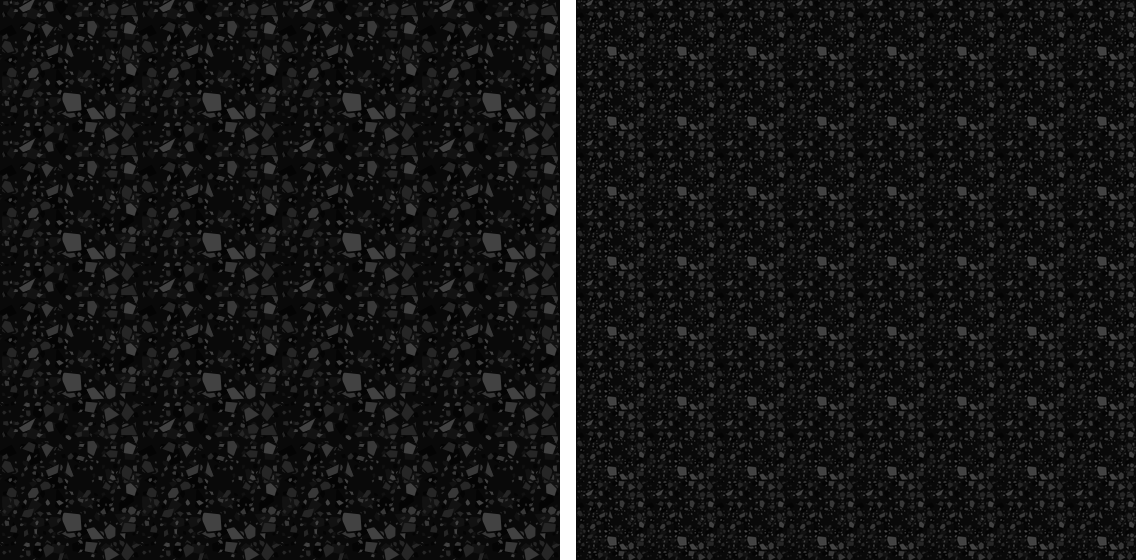
Left, the tile; right, the same tile 2 across and 2 down.
A Shadertoy shader for this texture:

```glsl
// Dark terrazzo: grey stone chips scattered over a near-black ground.
// Each chip is a rounded polygon of random half-planes, one per cell of a wrapping
// grid; coarse grids take precedence and finer chips are trimmed around them.

const float REPEATS = 4.0;              // tiles across and down
const float TAU = 6.28319;

const vec3 GROUND      = vec3(0.036);
const vec3 SHADOW_CHIP = vec3(0.014);
const vec3 FAINT_CHIP  = vec3(0.070);
const vec3 DIM_CHIP    = vec3(0.150);
const vec3 MID_CHIP    = vec3(0.220);
const vec3 PALE_CHIP   = vec3(0.260);

// Layers: cells per tile, largest radius in cells, share of cells filled
const vec3 DARK_LARGE = vec3(6.0, 0.40, 0.75);
const vec3 DARK_SMALL = vec3(14.0, 0.34, 0.50);
const vec3 LARGE      = vec3(7.0, 0.36, 0.62);
const vec3 SMALL      = vec3(13.0, 0.33, 0.58);
const vec3 TINY       = vec3(22.0, 0.32, 0.34);

const vec2  HERO_CENTRE = vec2(0.52, 0.28);  // the single biggest chip of a tile
const float HERO_RADIUS = 0.078;
const float CHIP_GAP    = 0.012;             // least space between chips, in tiles
const float JITTER      = 0.44;              // wander of chips within their cells
const float ROUNDING    = 0.16;              // corner softness relative to radius

// Integer hash: three values from 0 to 1 per cell and seed
vec3 hash3(vec2 cell, float seed) {
    uvec3 v = uvec3(vec3(cell, seed)) * 1664525u + 1013904223u;
    v.x += v.y * v.z; v.y += v.z * v.x; v.z += v.x * v.y;
    v ^= v >> 16u;
    v.x += v.y * v.z; v.y += v.z * v.x; v.z += v.x * v.y;
    return vec3(v >> 8u) * exp2(-24.0);
}

float smoothMax(float a, float b, float k) {
    float h = max(k - abs(a - b), 0.0) / k;
    return max(a, b) + 0.25 * h * h * k;
}

// Signed distance to an irregular stone with four to six sides
float chipDistance(vec2 p, float radius, vec2 cell, float seed) {
    vec3 form = hash3(cell, seed);
    float spin = form.x * TAU;
    float stretch = mix(1.0, 1.4, form.y * form.y);
    int sides = 4 + int(form.z * 2.6);
    float c = cos(spin), s = sin(spin);
    p = mat2(c, s, -s, c) * p * vec2(stretch, 1.0 / stretch);
    float d = -radius;
    for (int i = 0; i < sides; i++) {
        vec3 side = hash3(cell, seed + 1.0 + float(i));
        float angle = TAU * (float(i) + 0.6 * (side.x - 0.5)) / float(sides);
        float plane = dot(p, vec2(cos(angle), sin(angle))) - radius * mix(0.65, 1.0, side.y);
        d = smoothMax(d, plane, ROUNDING * radius);
    }
    return d;
}

// Wrapping scatter of chips: x = distance in tiles, y = random tone of the nearest
vec2 scatter(vec2 uv, vec3 layer, float seed) {
    vec2 grid = uv * layer.x;
    vec2 home = floor(grid);
    float nearest = 2.0, second = 2.0, tone = 0.0;
    for (int y = -1; y <= 1; y++)
    for (int x = -1; x <= 1; x++) {
        vec2 cell = home + vec2(x, y);
        vec2 id = mod(cell, layer.x);
        vec3 place = hash3(id, seed);
        if (place.z > layer.z) continue;
        vec3 look = hash3(id, seed + 1.0);
        vec2 centre = cell + 0.5 + JITTER * (place.xy - 0.5);
        float radius = layer.y * mix(0.5, 1.0, look.x);
        float d = chipDistance(grid - centre, radius, id, seed + 2.0);
        if (d < nearest) {
            second = nearest;
            nearest = d;
            tone = look.y;
        } else {
            second = min(second, d);
        }
    }
    // Part neighbours along the line midway between them
    float parted = max(nearest, nearest - second + CHIP_GAP * layer.x);
    return vec2(parted / layer.x, tone);
}

float coverage(float d, float pixel) {
    return clamp(0.5 - d / pixel, 0.0, 1.0);
}

vec3 stoneColour(float tone) {
    return tone < 0.42 ? DIM_CHIP : tone < 0.79 ? MID_CHIP : PALE_CHIP;
}

void mainImage(out vec4 fragColor, in vec2 fragCoord) {
    vec2 uv = fract(fragCoord / iResolution.xy * REPEATS);
    float pixel = REPEATS / min(iResolution.x, iResolution.y);
    vec3 colour = GROUND;

    // Barely visible stones sunk in the ground
    for (int i = 0; i < 2; i++) {
        vec2 stone = scatter(uv, i == 0 ? DARK_SMALL : DARK_LARGE, 20.0 + 20.0 * float(i));
        vec3 tint = stone.y < 0.5 ? SHADOW_CHIP : FAINT_CHIP;
        colour = mix(colour, tint, coverage(stone.x, pixel));
    }

    // Bright stones, coarse to fine, each kept clear of those before
    vec2 fromHero = fract(uv - HERO_CENTRE + 0.5) - 0.5;
    float occupied = chipDistance(fromHero, HERO_RADIUS, vec2(0.0), 60.0);
    colour = mix(colour, PALE_CHIP, coverage(occupied, pixel));
    for (int i = 0; i < 3; i++) {
        vec3 layer = i == 0 ? LARGE : i == 1 ? SMALL : TINY;
        vec2 stone = scatter(uv, layer, 80.0 + 20.0 * float(i));
        float d = max(stone.x, CHIP_GAP - occupied);
        colour = mix(colour, stoneColour(stone.y), coverage(d, pixel));
        occupied = min(occupied, d);
    }
    fragColor = vec4(colour, 1.0);
}
```
